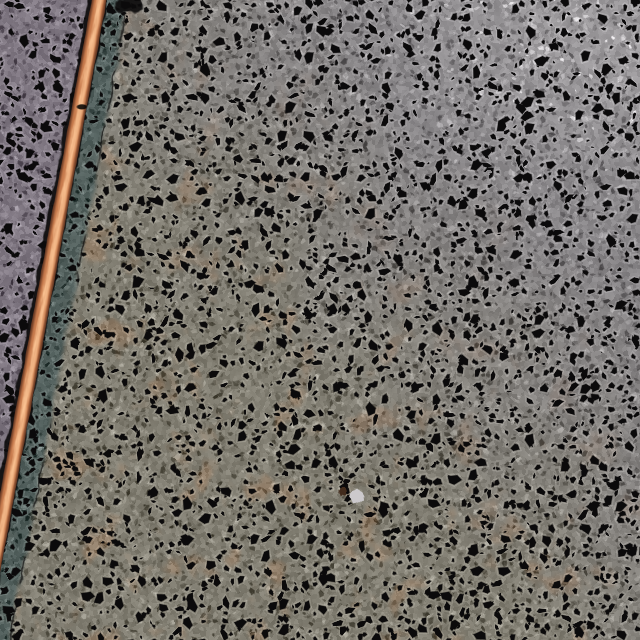
Give the GLSL for this texture, as a Shadertoy shader.

```glsl
// Polished terrazzo floor with black stone chips, crossed by a slanted copper divider strip.

const vec3 CEMENT_WARM  = vec3(0.505, 0.492, 0.445);
const vec3 CEMENT_COOL  = vec3(0.530, 0.520, 0.530);
const vec3 CEMENT_MAUVE = vec3(0.500, 0.468, 0.510);
const vec3 RUST_TINT    = vec3(0.060, 0.000, -0.035);
const vec3 TEAL_STAIN   = vec3(0.290, 0.355, 0.350);
const vec3 CHIP_BLACK   = vec3(0.045, 0.040, 0.042);
const vec3 COPPER_LIGHT = vec3(0.980, 0.760, 0.570);
const vec3 COPPER_MID   = vec3(0.780, 0.480, 0.300);
const vec3 COPPER_DARK  = vec3(0.420, 0.230, 0.140);
const vec3 QUARTZ       = vec3(0.800, 0.790, 0.800);
const vec3 PEBBLE       = vec3(0.260, 0.170, 0.110);

const float BIG_CHIPS   = 49.0;   // cells per canvas height
const float SMALL_CHIPS = 84.0;
const float FLAKES      = 88.0;
const float GRAIN       = 150.0;
const float STRIP_TOP   = 0.155;  // strip centre at the top edge
const float STRIP_SLOPE = 0.186;
const float STRIP_HALF  = 0.0115;
const float STAIN_WIDTH = 0.046;

vec3 hash3(vec2 p) {
    vec3 q = fract(p.xyx * vec3(0.1031, 0.1030, 0.0973));
    q += dot(q, q.yxz + 33.33);
    return fract((q.xxy + q.yzz) * q.zyx);
}

// Smooth irregular field in about -1..1
float waves(vec2 p) {
    float sum = 0.0, amp = 0.5;
    for (int i = 0; i < 4; i++) {
        p = mat2(0.8, -0.6, 0.6, 0.8) * p * 1.7 + 1.3;
        sum += amp * sin(p.x + 1.5 * sin(p.y)) * cos(p.y * 0.8);
        amp *= 0.65;
    }
    return sum;
}

// Random convex polygons: x = signed distance in canvas units, y = chip tone
vec2 chips(vec2 uv, float cells, float share, vec2 radius, float seed) {
    vec2 p = uv * cells, home = floor(p), best = vec2(9.0, 0.0);
    for (int k = 0; k < 9; k++) {
        vec2 id = home + vec2(k % 3, k / 3) - 1.0;
        vec3 place = hash3(id + seed), form = hash3(id + seed + 57.7);
        if (place.z > share) continue;
        vec2 q = p - id - 0.12 - 0.76 * place.xy;
        float turn = 6.2832 * form.x;
        q = mat2(cos(turn), -sin(turn), sin(turn), cos(turn)) * q;
        q.y *= mix(1.0, 2.1, form.y * form.y);
        float size = mix(radius.x, radius.y, form.z), d = -9.0;
        for (int i = 0; i < 5; i++) {
            float side = float(i), jitter = fract(form.y * 17.0 + side * 0.618 + form.x * 5.0);
            float a = 1.2566 * (side + 0.6 * jitter);
            d = max(d, dot(q, vec2(cos(a), sin(a))) - size * mix(0.65, 1.1, jitter));
        }
        if (d < best.x) best = vec2(d, fract(form.z * 13.0 + place.x));
    }
    return vec2(best.x / cells, best.y);
}

// Tone of the nearest cell: fine sand grains
float grainTone(vec2 uv) {
    vec2 p = uv * GRAIN, home = floor(p);
    float nearest = 9.0, tone = 0.0;
    for (int k = 0; k < 9; k++) {
        vec2 id = home + vec2(k % 3, k / 3) - 1.0;
        vec3 h = hash3(id + 211.0);
        float d = length(p - id - h.xy);
        if (d < nearest) { nearest = d; tone = h.z; }
    }
    return tone - 0.5;
}

float cover(float d, float soft) { return 1.0 - smoothstep(-soft, soft, d); }

void mainImage(out vec4 fragColor, in vec2 fragCoord) {
    vec2 uv = fragCoord / iResolution.y;
    float soft = max(0.0010, 0.7 / iResolution.y);
    float across = uv.x - STRIP_TOP + STRIP_SLOPE * (1.0 - uv.y);
    float ragged = 0.004 * waves(uv * 42.0);

    // Cement body: warm below, cool and bright towards the top right
    float cool = smoothstep(0.75, 1.6, uv.x + uv.y + 0.12 * waves(uv * 6.0));
    float glare = smoothstep(0.45, 0.0, length((uv - vec2(0.95, 0.94)) * vec2(0.9, 1.3)));
    vec3 col = mix(CEMENT_WARM, CEMENT_COOL, cool);
    col += RUST_TINT * smoothstep(0.15, 0.8, waves(uv * 19.0 + 4.0)) * (1.0 - cool);
    col = mix(col, CEMENT_MAUVE, step(across, 0.0));
    float stain = step(0.0, across) * cover(across - STAIN_WIDTH + ragged, 0.006);
    col = mix(col, TEAL_STAIN, 0.85 * stain);
    col += 0.025 * waves(uv * 65.0) + 0.11 * grainTone(uv) + 0.08 * glare;

    // Grey and pale flakes
    vec2 flake = chips(uv, FLAKES, 0.62, vec2(0.16, 0.46), 19.0);
    float shade = flake.y < 0.66 ? mix(-0.24, -0.09, flake.y / 0.66) : mix(0.05, 0.13 + 0.2 * glare, (flake.y - 0.66) / 0.34);
    col += shade * cover(flake.x, soft * 1.2);

    // Black chips with a thin pale rim
    float crowd = 0.08 * waves(uv * 13.0) + 0.08 * (uv.x - 0.5);
    float big = chips(uv, BIG_CHIPS, 0.46 + crowd, vec2(0.17, 0.43), 3.0).x;
    float small = chips(uv, SMALL_CHIPS, 0.30 + crowd, vec2(0.16, 0.44), 131.0).x;
    float chip = min(big, small);
    col += 0.085 * cover(abs(chip - 0.0022) - 0.0008, soft);
    col = mix(col, CHIP_BLACK, cover(chip, soft));

    // Single quartz and brown pebbles
    float wobble = 0.003 * waves(uv * 110.0);
    col = mix(col, QUARTZ, cover(length(uv - vec2(0.558, 0.225)) - 0.011 + wobble, soft));
    col = mix(col, PEBBLE, cover(length(uv - vec2(0.535, 0.232)) - 0.007 + wobble, soft));

    // Broken crack along the stain, worn hole at the top, dark joint beside the strip
    float crack = abs(across - STAIN_WIDTH + ragged) - 0.0012;
    col = mix(col, CHIP_BLACK, 0.65 * cover(crack, soft) * smoothstep(-0.1, 0.3, waves(uv * 24.0 + 9.0)));
    float hole = length((uv - vec2(0.197, 0.992)) * vec2(0.55, 1.0)) - 0.013 + 2.0 * ragged;
    float joint = abs(across + 0.002) - STRIP_HALF - 0.0035 + 0.8 * ragged;
    col = mix(col, CHIP_BLACK, 0.92 * max(cover(hole, soft * 2.0), cover(joint, soft * 1.5)));

    // Rounded copper strip with a highlight, scuffs and one nick
    float t = across / STRIP_HALF;
    float scuff = waves(vec2(across * 160.0, uv.y * 38.0));
    vec3 copper = mix(COPPER_DARK, COPPER_MID, smoothstep(1.0, 0.45, abs(t)));
    copper = mix(copper, COPPER_LIGHT, smoothstep(0.65, 0.1, abs(t - 0.12 + 0.15 * scuff)) * (0.85 + 0.2 * scuff));
    copper *= 1.0 - 0.85 * cover(length((uv - vec2(0.128, 0.833)) * vec2(0.5, 1.0)) - 0.004, soft);
    col = mix(col, copper, cover(abs(across) - STRIP_HALF + 0.2 * ragged, soft));

    fragColor = vec4(clamp(col, 0.0, 1.0), 1.0);
}
```
